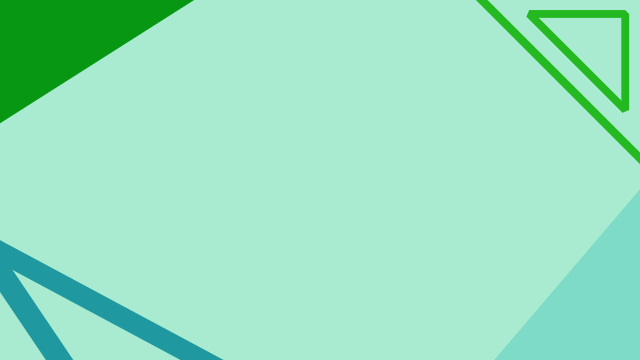
Reproduce this background procedurally as a WebGL 2 fragment shader.

```glsl
#version 300 es
precision highp float;
// Flat mint backdrop with geometric corners: a solid green wedge, an aqua wedge,
// crossing teal bands, and a green stripe beside a bevelled triangle outline.
// Every shape is a signed distance built from half-planes and blended in order.

uniform vec2 u_resolution;
out vec4 fragColor;

const vec3 MINT  = vec3(0.659, 0.922, 0.816);
const vec3 AQUA  = vec3(0.494, 0.859, 0.784);
const vec3 GREEN = vec3(0.030, 0.592, 0.072);
const vec3 LIME  = vec3(0.145, 0.725, 0.130);
const vec3 TEAL  = vec3(0.122, 0.600, 0.624);

// Unit normal on the left of the direction a -> b
vec2 leftNormal(vec2 a, vec2 b) {
    vec2 d = normalize(b - a);
    return vec2(-d.y, d.x);
}

// Signed distance to the line a-b, negative on its right
float halfPlane(vec2 p, vec2 a, vec2 b) {
    return dot(p - a, leftNormal(a, b));
}

// Endless band around the line a-b
float band(vec2 p, vec2 a, vec2 b, float halfWidth) {
    return abs(halfPlane(p, a, b)) - halfWidth;
}

// Cut across the stroke corner at b, between edges a-b and b-c
float bevel(vec2 p, vec2 a, vec2 b, vec2 c, float halfWidth) {
    vec2 n = leftNormal(a, b) + leftNormal(b, c);
    return dot(p - b, normalize(n)) - 0.5 * halfWidth * length(n);
}

// Outline of a clockwise triangle with bevelled corners
float triangleOutline(vec2 p, vec2 a, vec2 b, vec2 c, float halfWidth) {
    float edge = max(halfPlane(p, a, b), max(halfPlane(p, b, c), halfPlane(p, c, a)));
    float corners = max(bevel(p, a, b, c, halfWidth),
                    max(bevel(p, b, c, a, halfWidth), bevel(p, c, a, b, halfWidth)));
    return max(abs(edge) - halfWidth, corners);
}

// Blend a shape over the base with a one-pixel smooth edge
vec3 paint(vec3 base, vec3 color, float dist, float pixel) {
    return mix(base, color, clamp(0.5 - dist / pixel, 0.0, 1.0));
}

void main() {
    // Canvas height is one unit
    float pixel = 1.0 / u_resolution.y;
    vec2 p = gl_FragCoord.xy * pixel;
    vec3 color = MINT;

    // Solid corner wedges
    float greenWedge = -halfPlane(p, vec2(0.0, 0.6574), vec2(0.5394, 1.0));
    float aquaWedge = -halfPlane(p, vec2(1.7778, 0.4745), vec2(1.3727, 0.0));
    color = paint(color, GREEN, greenWedge, pixel);
    color = paint(color, AQUA, aquaWedge, pixel);

    // Teal bands meeting at the lower left
    float shallow = band(p, vec2(0.0, 0.3009), vec2(0.5613, 0.0), 0.0283);
    float steep = band(p, vec2(0.0375, 0.1898), vec2(0.1655, 0.0), 0.0316);
    color = paint(color, TEAL, min(shallow, steep), pixel);

    // Lime stripe and triangle at the upper right
    float stripe = band(p, vec2(1.338, 1.0), vec2(1.7778, 0.5602), 0.0115);
    float outline = triangleOutline(p, vec2(1.4699, 0.9612), vec2(1.7368, 0.9612),
                                    vec2(1.7368, 0.6944), 0.0109);
    color = paint(color, LIME, min(stripe, outline), pixel);

    fragColor = vec4(color, 1.0);
}
```
